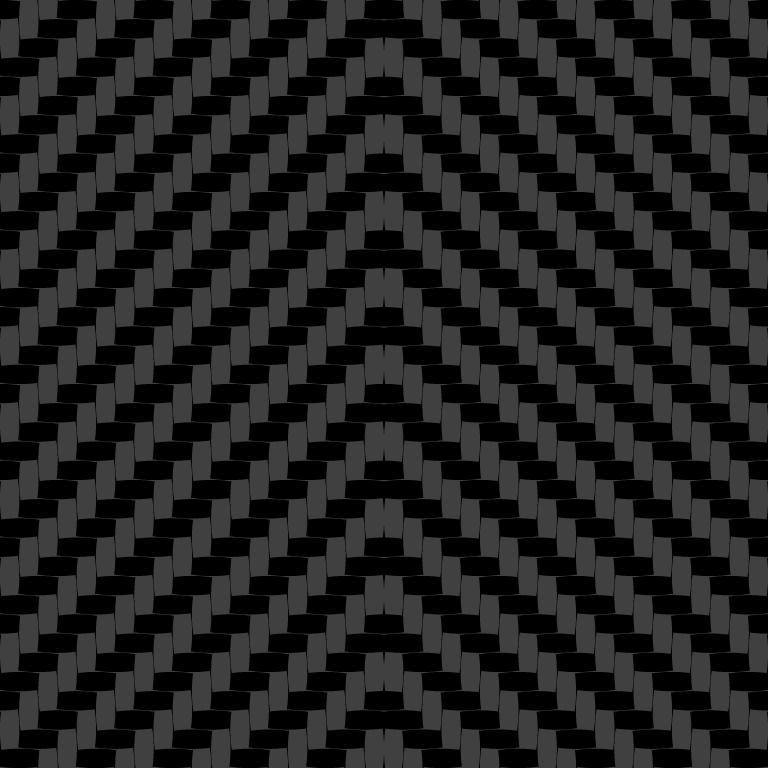
A Shadertoy shader for this pattern:

```glsl
// Herringbone carbon weave: 2/2 twill of barrel-shaped floats mirrored about the vertical centre line.

const float CELLS = 40.0;        // thread crossings across the canvas
const float GAP = 0.012;         // half the seam between neighbouring floats, in cells
const float BULGE = 0.07;        // how far a float narrows from middle to end
const vec3 WARP_COLOR = vec3(0.25);
const vec3 WEFT_COLOR = vec3(0.0);
const int SAMPLES = 4;           // antialiasing samples per axis

// Step within the four-cell twill; 0 and 1 are warp, 2 and 3 are weft.
float twillPhase(vec2 cell) {
    float outwardIndex = cell.x < 0.0 ? -1.0 - cell.x : cell.x;
    return mod(cell.y - outwardIndex - 2.0, 4.0);
}

bool isWarp(vec2 cell) {
    return twillPhase(cell) < 2.0;
}

// Signed distance to the curved long sides of the float lying on a cell.
float sideDistance(vec2 p, vec2 cell) {
    float phase = twillPhase(cell);
    bool warp = phase < 2.0;
    vec2 local = p - cell;
    float outward = cell.x < 0.0 ? 1.0 - local.x : local.x;
    float along = warp ? phase + local.y - 1.0 : 2.0 - phase + outward;
    float across = (warp ? local.x : local.y) - 0.5;
    along = clamp(along, -1.0, 1.0);
    float halfWidth = 0.5 - GAP + BULGE * (0.25 - along * along);
    return abs(across) - halfWidth;
}

// 1 where the warp is visible, 0 where the weft is.
float warpMask(vec2 p) {
    vec2 cell = floor(p);
    vec2 toward = sign(p - cell - 0.5);
    bool warp = isWarp(cell);
    vec2 beside = cell + toward * (warp ? vec2(1, 0) : vec2(0, 1));
    vec2 ahead = cell + toward * (warp ? vec2(0, 1) : vec2(1, 0));

    // Own float, or the one beside it bulging in; open seams show the other thread.
    float besideSide = sideDistance(p, beside);
    bool besideFills = isWarp(beside) == warp ? besideSide < 0.0 : besideSide > 0.0;
    bool covered = sideDistance(p, cell) < 0.0 || besideFills;

    // A crossing float bulges over this float's end.
    if (isWarp(ahead) != warp && sideDistance(p, ahead) < 0.0) covered = false;
    return covered == warp ? 1.0 : 0.0;
}

// Canvas position in cells: x from the centre, y down from the top edge.
vec2 weavePosition(vec2 coord) {
    return vec2(coord.x - 0.5 * iResolution.x, iResolution.y - coord.y) * CELLS / iResolution.y;
}

void mainImage(out vec4 fragColor, in vec2 fragCoord) {
    float coverage = 0.0;
    for (int j = 0; j < SAMPLES; j++) {
        for (int i = 0; i < SAMPLES; i++) {
            vec2 offset = (vec2(i, j) + 0.5) / float(SAMPLES) - 0.5;
            coverage += warpMask(weavePosition(fragCoord + offset));
        }
    }
    coverage /= float(SAMPLES * SAMPLES);
    fragColor = vec4(mix(WEFT_COLOR, WARP_COLOR, coverage), 1.0);
}
```
